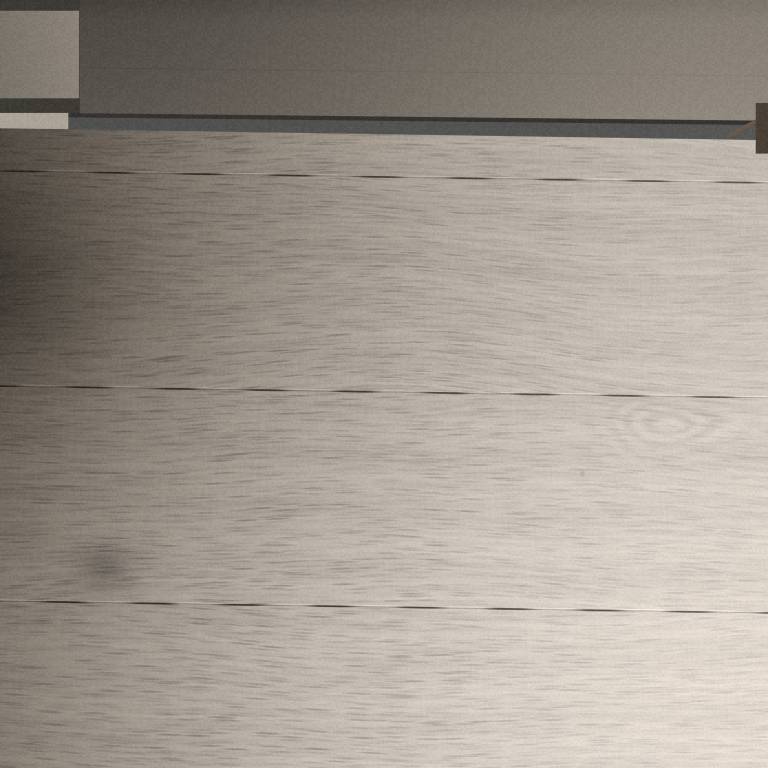
This texture is drawn by a Shadertoy shader. Its source:

```glsl
// Pale oak floor planks with open seams, lit from the lower right, below a grey wall.

vec2 hash2(vec2 p) {
    return fract(sin(vec2(dot(p, vec2(127.1, 311.7)), dot(p, vec2(269.5, 183.3)))) * 43758.55);
}

// Antialiased coverage of a signed distance
float cover(float d) {
    float aa = 0.7 / iResolution.y;
    return smoothstep(aa, -aa, d);
}

// Axis-aligned rectangle between two corners
float rect(vec2 p, vec2 lo, vec2 hi) {
    vec2 d = max(lo - p, p - hi);
    return cover(max(d.x, d.y));
}

// Cellular dashes: one soft spot of random strength per cell
float pores(vec2 p) {
    float dark = 0.0;
    for (int j = -1; j <= 1; j++)
    for (int i = -1; i <= 1; i++) {
        vec2 cell = floor(p) + vec2(i, j);
        vec2 r = hash2(cell);
        float spot = smoothstep(1.0, 0.1, length((p - cell - r) * vec2(1.1, 1.5)));
        float strength = fract(r.x * 7.0 + r.y * 3.0);
        dark = max(dark, spot * strength * strength);
    }
    return dark;
}

vec3 plankFloor(vec2 p) {
    float row = (p.y - 0.2227 - 0.0155 * p.x) / 0.28;
    float id = floor(row), f = fract(row);

    // Light falling off to the upper left, with a deep shadow at the left edge
    float down = smoothstep(0.18, 0.95, p.y);
    float light = mix(0.32 + 0.2 * down, 0.76 + 0.13 * down, 1.0 - pow(1.0 - p.x, 1.9));
    vec2 shade = (p - vec2(0.0, 0.38)) * vec2(6.0, 8.0);
    light -= 0.09 * exp(-dot(shade, shade));

    // Grain bends along each plank, with one broad arch in the upper plank
    float bend = 0.008 * sin(5.0 * p.x + 2.3 * id + 4.0 * p.y) + 0.002 * sin(15.0 * p.x - 19.0 * p.y + id);
    float arch = id == 0.0 ? 0.055 * f * exp(-pow((p.x - 0.52) * 4.0, 2.0)) : 0.0;
    vec2 g = vec2(p.x, p.y + bend + arch - 0.0155 * p.x) + id * vec2(3.7, 1.3);

    // Growth rings, curling around a faint knot
    float rings = sin(g.y * 470.0 + 4.0 * sin(g.y * 47.0) + 1.5 * sin(g.x * 9.0 + g.y * 30.0));
    vec2 k = (p - vec2(0.88, 0.555)) * vec2(1.0, 2.3);
    float knot = exp(-dot(k, k) * 110.0) * cover(1.0 - row);
    float curl = sin(length(k) * 190.0 + 2.0 * sin(k.x * 45.0) + 1.5 * sin(k.y * 38.0));
    float wood = 1.02 + mix(0.014 * rings, 0.035 * curl, knot) + 0.012 * sin(g.y * 83.0 + 2.0 * sin(g.x * 4.0));

    // Fine pores and wider soft streaks, fading where the light is strong
    float contrast = mix(1.25, 0.65, smoothstep(0.3, 1.0, p.x));
    float fine = pores(g * vec2(32.0, 300.0)) * (0.8 + 0.3 * rings);
    wood -= contrast * (0.17 * fine + 0.045 * pores(g * vec2(9.0, 100.0)));

    // Smudge and a tiny knot
    vec2 s = (p - vec2(0.135, 0.742)) * vec2(28.0, 32.0);
    wood -= 0.2 * exp(-dot(s, s));
    wood -= 0.1 * smoothstep(0.005, 0.0, length((p - vec2(0.758, 0.616)) * vec2(1.0, 0.7)));
    vec3 tint = mix(vec3(1.0, 0.92, 0.825), vec3(1.0, 0.957, 0.912), smoothstep(0.3, 0.85, light));
    vec3 color = light * wood * tint;

    // Seams: broken dark lines with a thin bright lip
    float seam = floor(row + 0.5);
    float d = (row - seam) * 0.28;
    float dash = smoothstep(0.1, 0.95, 0.5 + 0.5 * sin(p.x * 54.0 + 1.7 * seam));
    float isSeam = step(-0.5, row);
    color += 0.1 * isSeam * (1.0 - dash) * cover(abs(d + 0.0018) - 0.0006);
    float gap = cover(abs(d) - 0.0005 - 0.0006 * dash) * (0.25 + 0.65 * dash);
    return mix(color, vec3(0.13, 0.11, 0.09), isSeam * gap * mix(1.0, 0.7, p.x));
}

vec3 wall(vec2 p) {
    float tone = mix(0.315, 0.54, smoothstep(0.0, 1.0, p.x)) + 0.35 * (p.y - 0.07);
    tone -= 0.03 * smoothstep(0.03, 0.0, p.y);
    tone -= 0.03 * cover(abs(p.y - 0.087 - 0.012 * p.x) - 0.0006);
    vec3 color = tone * vec3(1.0, 0.945, 0.87);

    // Pale panel in a dark frame at the left
    color = mix(color, vec3(0.24, 0.23, 0.21), rect(p, vec2(-1.0), vec2(0.104, 0.148)));
    vec3 panel = vec3(0.54, 0.51, 0.47) * (0.88 + 1.3 * p.x);
    return mix(color, panel, rect(p, vec2(-1.0, 0.014), vec2(0.103, 0.128)));
}

void mainImage(out vec4 fragColor, in vec2 fragCoord) {
    vec2 p = fragCoord / iResolution.xy;
    p.y = 1.0 - p.y; // measured downwards from the top edge

    // Wall, blue-grey skirting gap with a shadow line, then the floor
    vec3 color = wall(p);
    float top = p.y - 0.147 - 0.011 * p.x;
    color = mix(color, vec3(0.31, 0.31, 0.305) + 0.03 * p.x, cover(-top));
    color = mix(color, vec3(0.21, 0.2, 0.19), cover(abs(top - 0.002) - 0.0028));
    color = mix(color, vec3(0.67, 0.64, 0.59), rect(p, vec2(-1.0, 0.147), vec2(0.089, 0.168)));
    color = mix(color, plankFloor(p), cover(0.167 + 0.0155 * p.x - p.y));

    // Brown post and slanted trim at the right
    float slant = abs(p.y - 0.178 + 0.5 * (p.x - 0.945)) - 0.003;
    color = mix(color, vec3(0.4, 0.35, 0.3), cover(max(slant, 0.945 - p.x)));
    color = mix(color, vec3(0.29, 0.25, 0.21), rect(p, vec2(0.984, 0.134), vec2(2.0, 0.2)));

    // Fine speckle
    color += 0.035 * (hash2(floor(p * 420.0)).x - 0.5);
    fragColor = vec4(clamp(color, 0.0, 1.0), 1.0);
}
```
